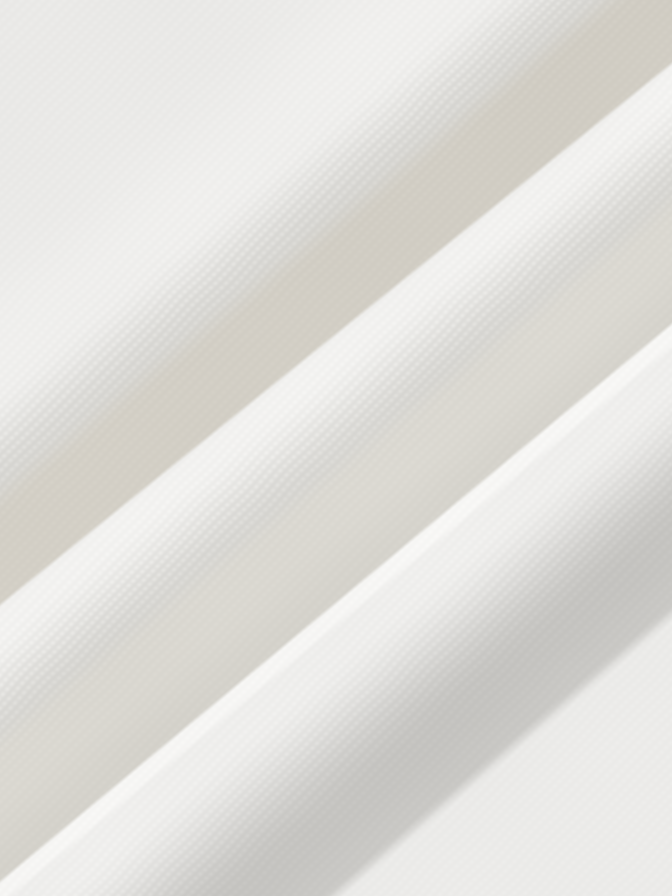
Reproduce this texture procedurally as a Shadertoy shader.

```glsl
// Draped pale twill: three diagonal folds with warm and grey shadow troughs.
// Each fold is a shading profile across slanted coordinates; layered sines
// add twill ribs, cross threads and a slow unevenness in the cloth.

const vec3 CLOTH = vec3(0.914, 0.912, 0.904);
const vec3 HIGHLIGHT = vec3(0.949, 0.947, 0.940);
const vec3 RIDGE = vec3(0.842, 0.838, 0.822);
const vec3 WARM_SHADE = vec3(0.822, 0.807, 0.770);
const vec3 PALE_SHADE = vec3(0.855, 0.846, 0.818);
const vec3 GREY_SHADE = vec3(0.772, 0.768, 0.755);

// Distance down the cloth, measured along lines of the given slope.
float across(vec2 p, float slope) {
    return p.y + slope * p.x;
}

// Soft step centred on an edge.
float softStep(float s, float edge, float halfWidth) {
    return smoothstep(edge - halfWidth, edge + halfWidth, s);
}

// Bell-shaped weight around a centre.
float bell(float s, float centre, float width) {
    float d = (s - centre) / width;
    return exp(-d * d);
}

// Lit back of a fold: highlight that rolls over into its dim ridge.
vec3 foldBack(float s, float rollStart, float rollEnd, vec3 lit, vec3 dim) {
    return mix(lit, dim, smoothstep(rollStart, rollEnd, s));
}

// Slow variation from three crossing waves, in -1..1.
float unevenness(vec2 p) {
    float n = sin(dot(p, vec2(7.0, 11.0)) + 1.3 * sin(p.x * 9.0));
    n += 0.6 * sin(dot(p, vec2(-19.0, 15.0)) + 2.0);
    n += 0.4 * sin(dot(p, vec2(31.0, 37.0)) + sin(p.y * 23.0));
    return n / 2.0;
}

// Parallel threads at an angle, faded out when too fine for the pixel size.
float threads(vec2 p, float angle, float spacing, float wobble, float pixel) {
    vec2 normal = vec2(sin(angle), cos(angle));
    float phase = 6.28318 * dot(p, normal) / spacing + wobble;
    return sin(phase) * (1.0 - smoothstep(0.25, 0.6, pixel / spacing));
}

// Twill: strong ribs broken by fine cross threads.
float twill(vec2 p, float pixel) {
    float wobble = 0.7 * sin(p.x * 41.0 + 2.0 * sin(p.y * 29.0));
    float rib = threads(p, 0.80, 0.0083, wobble, pixel);
    float cross1 = threads(p, -0.62, 0.0072, wobble, pixel);
    return 0.7 * rib + 0.3 * cross1 + 0.25 * rib * cross1;
}

void mainImage(out vec4 fragColor, in vec2 fragCoord) {
    float pixel = 1.0 / iResolution.y;
    vec2 p = vec2(fragCoord.x, iResolution.y - fragCoord.y) * pixel;
    float n = unevenness(p);

    // Upper fold: flat cloth, a broad highlight, then the ridge
    float s1 = across(p, 0.815);
    vec3 color = mix(CLOTH, HIGHLIGHT, 0.75 * bell(s1, 0.405, 0.12));
    color = foldBack(s1, 0.435, 0.555, color, RIDGE);

    // Warm trough, deepening towards the upper right
    vec3 warm = WARM_SHADE + 0.012 * (0.4 - p.x);
    color = mix(color, warm, softStep(s1, 0.555, 0.022));

    // Middle fold over the warm trough
    float s2 = across(p, 0.806);
    vec3 middle = foldBack(s2, 0.705, 0.825, HIGHLIGHT, RIDGE);
    middle -= 0.012 * bell(s2, 0.674, 0.008);
    color = mix(color, middle, softStep(s2, 0.675, 0.0035));

    // Pale trough, a little darker at its lower lip
    float s3 = across(p, 0.80);
    vec3 pale = PALE_SHADE - 0.022 * smoothstep(0.88, 0.98, s3);
    color = mix(color, pale, softStep(s3, 0.826, 0.020));

    // Bright hem, then the lower fold turning into grey
    float s4 = across(p, 0.830);
    vec3 lower = foldBack(s4, 1.045, 1.215, HIGHLIGHT - 0.012, GREY_SHADE);
    lower += 0.018 * smoothstep(1.23, 1.31, s4);
    lower = mix(HIGHLIGHT + 0.018, lower, softStep(s4, 1.009, 0.005));
    color = mix(color, lower, softStep(s4, 0.984, 0.0035));

    // Flat cloth beyond the grey cast shadow
    float s5 = across(p, 0.835);
    color = mix(color, CLOTH + 0.008, softStep(s5, 1.311, 0.012));

    // Weave, strongest where each fold grazes the light
    float graze = bell(s1, 0.505, 0.055) + bell(s2, 0.775, 0.055)
                + 0.7 * bell(s4, 1.13, 0.07);
    float relief = 0.006 + 0.015 * graze;
    color += relief * twill(p, pixel) + 0.004 * n;

    fragColor = vec4(clamp(color, 0.0, 1.0), 1.0);
}
```
